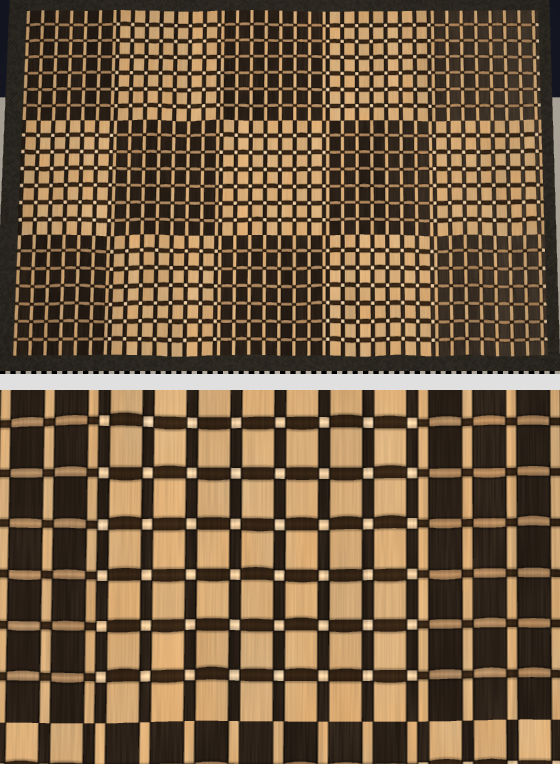
Top, the full canvas; bottom, a detail of the centre.
Give the GLSL for this pattern, as a WebGL 1 fragment shader.

```glsl
precision highp float;
uniform vec2 u_resolution;

// Layout, in canvas heights; x spans 0 to 1.5, y runs downward
const float MAT_TOP = 0.029;
const float MAT_HEIGHT = 0.922;
const float AXIS_X = 0.873;           // block boundary that stays vertical
const float BLOCK_TOP_WIDTH = 0.280;
const float BLOCK_SPREAD = 0.013;     // extra block width at the bottom
const float TILT = 0.073;             // foreshortening of the rows
const float BLOCK_ROWS = 3.0;
const vec2 WOVEN_SPAN = vec2(-2.862, 2.03);
const vec2 HEM_SPAN = vec2(-3.03, 2.14);
const float HEM_BOTTOM = 0.992;

// Weave, in slat and thread pitches
const float CELLS = 7.0;
const float THIN_SLAT = 0.25;
const float DARK_THREAD = 0.21;
const float PALE_THREAD = 0.15;
const float GAP = 0.035;
const float SAG = 0.03;

const vec3 BAMBOO = vec3(0.80, 0.66, 0.48);
const vec3 KNOT = vec3(0.88, 0.78, 0.64);
const vec3 PALE_CORD = vec3(0.64, 0.51, 0.37);
const vec3 LACQUER = vec3(0.135, 0.10, 0.07);
const vec3 FADED = vec3(0.27, 0.225, 0.18);
const vec3 DARK_CORD = vec3(0.19, 0.13, 0.075);
const vec3 HEM = vec3(0.17, 0.155, 0.13);
const vec3 NAVY = vec3(0.08, 0.09, 0.14);
const vec3 TABLE = vec3(0.70, 0.67, 0.62);

const int SAMPLES = 3;
const float FILTER_WIDTH = 1.3;

float hash(vec2 p) {
  p = fract(p * vec2(0.1031, 0.1137));
  p += dot(p, p.yx + 33.33);
  return fract((p.x + p.y) * p.x * 7.31 + p.y * 3.7);
}

float noise(vec2 p) {
  vec2 i = floor(p), f = fract(p);
  f = f * f * (3.0 - 2.0 * f);
  return mix(mix(hash(i), hash(i + vec2(1.0, 0.0)), f.x),
             mix(hash(i + vec2(0.0, 1.0)), hash(i + vec2(1.0)), f.x), f.y);
}

// Signed offset from the nearest integer
float nearest(float x) { return fract(x + 0.5) - 0.5; }

// Canvas position to block coordinates under perspective
vec2 toBlocks(vec2 p) {
  float t = (p.y - MAT_TOP) / MAT_HEIGHT;
  float x = (p.x - AXIS_X) / (BLOCK_TOP_WIDTH + BLOCK_SPREAD * t);
  return vec2(x, BLOCK_ROWS * t * (1.0 + TILT) / (1.0 + TILT * t));
}

vec3 weave(vec2 b) {
  vec2 block = floor(b);
  bool paleBlock = mod(block.x + block.y, 2.0) < 0.5;
  float threadWidth = paleBlock ? DARK_THREAD : PALE_THREAD;

  // Thin slats close each block at both sides; threads lie only inside it
  float q = fract(b.x) * (CELLS + THIN_SLAT) - 0.5 * THIN_SLAT;
  float r = fract(b.y) * (CELLS - DARK_THREAD) + 0.5 * DARK_THREAD;
  vec2 cell = block * 11.0 + floor(vec2(q, r));
  float slat = abs(nearest(q));
  bool thin = slat < 0.5 * THIN_SLAT;

  float inside = step(0.5, r) * step(r, CELLS - 0.5);
  float row = floor(r + 0.5) + block.y * 11.0;
  float bend = hash(vec2(cell.x, row) + 60.0) - 0.35;
  float arch = thin ? 0.0 : sin(3.14159 * fract(q));
  float thread = abs(nearest(r) + 2.0 * SAG * bend * arch);
  float halfThread = 0.5 * threadWidth + 0.02 * arch;
  bool crossing = inside > 0.5 && thread < halfThread;

  // Each thread and each thin slat swaps the tone once
  bool pale = paleBlock;
  if (thin) pale = !pale;
  if (crossing) pale = !pale;

  float grain = noise(vec2(b.x * 260.0, b.y * 9.0));
  float blotch = noise(b * vec2(9.0, 6.0) + 20.0);
  float slatTone = hash(vec2(cell.x, block.y) + 90.0);
  vec3 color;
  if (pale) {
    color = crossing ? (thin ? KNOT : PALE_CORD) : BAMBOO;
    color *= 0.89 + 0.10 * grain + 0.08 * slatTone + 0.05 * hash(cell + 40.0);
    color *= mix(vec3(1.0), vec3(1.02, 0.96, 0.88), blotch);
  } else {
    float wear = 0.75 * smoothstep(0.0, 2.2, b.x) + 0.35 * blotch * grain;
    color = crossing ? DARK_CORD : mix(LACQUER, FADED, wear);
    color *= 0.82 + 0.22 * grain + 0.2 * slatTone;
  }

  // Shadowed gaps beside slats, rounded threads, contact shade
  float gap = 1.0 - smoothstep(0.3 * GAP, GAP, abs(slat - 0.5 * THIN_SLAT));
  color *= 1.0 - 0.55 * gap;
  if (crossing) {
    color *= 1.1 - 0.3 * thread / halfThread;
  } else {
    float contact = 1.0 - smoothstep(halfThread, halfThread + 0.07, thread);
    color *= 1.0 - 0.3 * contact * inside;
  }
  return color;
}

vec3 hem(vec2 p) {
  float ribs = sin(p.x * 640.0) * sin(p.y * 640.0);
  return HEM * (0.85 + 0.12 * ribs + 0.3 * noise(p * 180.0));
}

vec3 surroundings(vec2 p) {
  if (p.y > HEM_BOTTOM) return TABLE * step(0.5, fract(p.x * 36.0));
  return p.y < 0.26 ? NAVY : TABLE;
}

vec3 scene(vec2 p) {
  vec2 b = toBlocks(p);
  b.y += 0.018 * (noise(vec2(b.x * 3.0, b.y * 2.0)) - 0.5);
  vec3 color = surroundings(p);
  if (b.x > HEM_SPAN.x && b.x < HEM_SPAN.y && p.y < HEM_BOTTOM) color = hem(p);
  if (b.x > WOVEN_SPAN.x && b.x < WOVEN_SPAN.y && b.y > 0.0 && b.y < BLOCK_ROWS)
    color = weave(b);
  // Soft light from above the middle
  vec2 d = p - vec2(0.78, 0.5);
  return color * (1.05 - 0.2 * dot(d, d));
}

void main() {
  vec3 sum = vec3(0.0);
  for (int j = 0; j < SAMPLES; j++) {
    for (int i = 0; i < SAMPLES; i++) {
      vec2 offset = (vec2(float(i), float(j)) + 0.5) / float(SAMPLES) - 0.5;
      vec2 p = (gl_FragCoord.xy + FILTER_WIDTH * offset) / u_resolution;
      sum += scene(vec2(p.x * 1.5, 1.0 - p.y));
    }
  }
  gl_FragColor = vec4(sum / float(SAMPLES * SAMPLES), 1.0);
}
```
